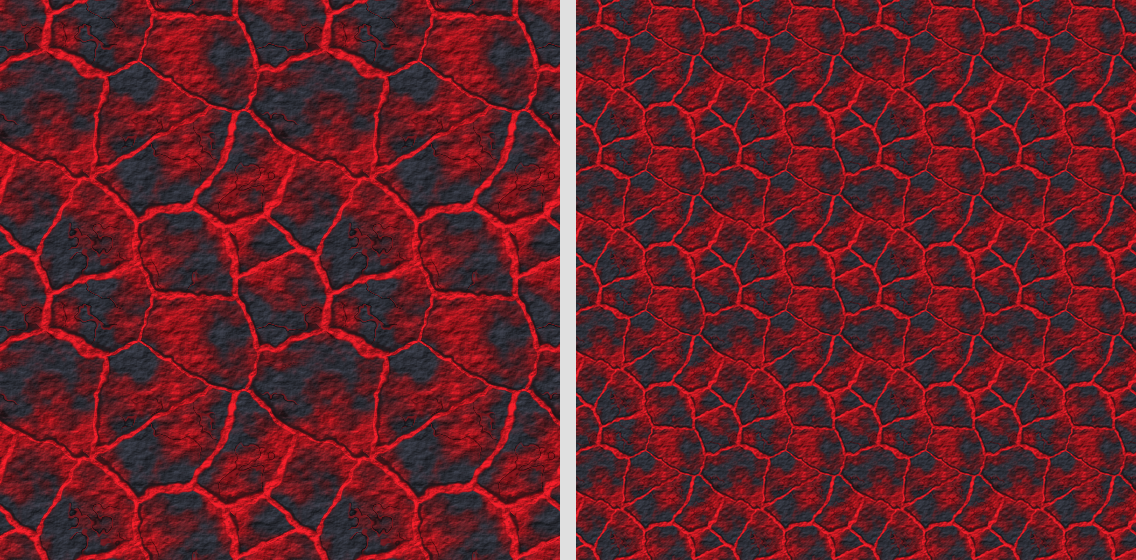
Left: one tile. Right: repeated 2 by 2.
Give the GLSL for this texture, as a WebGL 2 fragment shader.

```glsl
#version 300 es
precision highp float;
// Seamless cracked volcanic rock: slate slabs with ember stains and glowing red fissures.

uniform vec2 u_resolution;
out vec4 outColor;

const float CELLS = 4.0; // slab grid per tile

// Integer hash giving two values from 0 to 1
vec2 hash2(vec2 cell, float seed) {
    uvec2 v = uvec2(ivec2(cell) + ivec2(int(seed) * 131, int(seed) * 57));
    v = v * 1664525u + 1013904223u;
    v.x += v.y * 1664525u;
    v.y += v.x * 1664525u;
    v ^= v >> 16u;
    v.x += v.y * 1664525u;
    v.y += v.x * 1664525u;
    v ^= v >> 16u;
    return vec2(v & 65535u) / 65535.0;
}

// Value noise that wraps once per tile
float noise(vec2 p, vec2 period, float seed) {
    vec2 q = p * period, i = floor(q), f = q - i;
    f = f * f * f * (f * (f * 6.0 - 15.0) + 10.0);
    vec2 lo = mod(i, period), hi = mod(i + 1.0, period);
    return mix(mix(hash2(lo, seed).x, hash2(vec2(hi.x, lo.y), seed).x, f.x),
               mix(hash2(vec2(lo.x, hi.y), seed).x, hash2(hi, seed).x, f.x), f.y);
}

float fbm(vec2 p, vec2 period, float seed) {
    float sum = 0.0, amp = 0.533;
    for (int k = 0; k < 4; k++) {
        sum += amp * noise(p, period, seed + float(k));
        period *= 2.0;
        amp *= 0.5;
    }
    return sum;
}

// Site of a slab; some are pushed far away so their neighbours grow larger
vec2 site(vec2 cell) {
    vec2 id = mod(cell, CELLS);
    float removed = step(hash2(id, 23.0).x, 0.26);
    return cell + 0.02 + 0.96 * hash2(id, 7.0) + removed * 50.0;
}

// x: distance to the rim of the closest fissure, negative inside; yz: direction to it; w: half width
vec4 fissure(vec2 q) {
    vec2 home = floor(q), toNearest = vec2(0.0), nearest = home;
    float best = 1e5;
    for (int j = -2; j <= 2; j++)
    for (int i = -2; i <= 2; i++) {
        vec2 cell = home + vec2(i, j), r = site(cell) - q;
        if (dot(r, r) < best) {
            best = dot(r, r);
            toNearest = r;
            nearest = cell;
        }
    }
    vec4 rim = vec4(1e5, 0.0, 0.0, 0.0);
    for (int j = -3; j <= 3; j++)
    for (int i = -3; i <= 3; i++) {
        if (i == 0 && j == 0) continue;
        vec2 cell = nearest + vec2(i, j), r = site(cell) - q;
        vec2 dir = normalize(r - toNearest);
        float pick = hash2(mod(nearest, CELLS) + mod(cell, CELLS), 41.0).x;
        float halfWidth = 0.024 + 0.045 * pick * pick;
        float d = dot(0.5 * (toNearest + r), dir) - halfWidth;
        if (d < rim.x) rim = vec4(d, dir, halfWidth);
    }
    return rim;
}

void main() {
    vec2 p = gl_FragCoord.xy / u_resolution * 2.0; // two tiles each way
    float soft = 8.0 / u_resolution.y;

    // Surface grain, lit from the upper left
    vec2 grainPeriod = vec2(30.0, 42.0);
    float grain = fbm(p, grainPeriod, 60.0);
    float relief = grain - fbm(p + vec2(-0.003, 0.004), grainPeriod, 60.0);

    // Slab outlines, bent and frayed
    vec2 bend = vec2(fbm(p, vec2(7.0), 80.0), fbm(p, vec2(7.0), 90.0)) - 0.5;
    vec2 fray = vec2(noise(p, vec2(44.0), 100.0), noise(p, vec2(44.0), 101.0)) - 0.5;
    vec4 rim = fissure(p * CELLS + 0.26 * bend + 0.035 * fray);
    float d = rim.x + 0.03 * (grain - 0.5);

    // Stained rock
    float heat = fbm(p + 0.05 * bend, vec2(6.0, 7.0), 110.0);
    heat = smoothstep(0.30, 0.86, heat + 0.14 * (grain - 0.5));
    float flare = smoothstep(0.6, 0.85, noise(p, vec2(5.0), 120.0));
    heat = min(heat + 0.5 * flare * exp(-8.0 * max(d, 0.0)), 1.1);
    vec3 rock = mix(vec3(0.175, 0.185, 0.22), vec3(0.30, 0.115, 0.135), smoothstep(0.06, 0.42, heat));
    rock = mix(rock, vec3(0.64, 0.08, 0.11), smoothstep(0.26, 1.08, heat));
    rock *= clamp(1.0 + 2.0 * relief + 0.4 * (grain - 0.5), 0.5, 1.5);

    // Hairline veins with a dark lip, only in patches
    float vein = fbm(p + 0.05 * bend, vec2(8.0), 130.0) - 0.5;
    float patchy = smoothstep(0.5, 0.62, noise(p, vec2(6.0), 140.0));
    rock *= 1.0 - 0.45 * patchy * (1.0 - smoothstep(0.004, 0.022, abs(vein - 0.018)));
    rock = mix(rock, vec3(0.52, 0.08, 0.11), 0.75 * patchy * (1.0 - smoothstep(0.004, 0.018, abs(vein))));

    // Broken shadow along the upper right side of each fissure
    float side = smoothstep(-0.1, 0.7, dot(rim.yz, vec2(-0.6, -0.8)));
    float reach = 0.01 + 0.1 * noise(p, vec2(13.0), 150.0);
    float shade = side * (1.0 - smoothstep(0.4 * reach, reach, d));
    rock = mix(rock, vec3(0.11, 0.07, 0.08), 0.72 * shade);

    // Molten fill: darker ragged rims, bright core
    float core = clamp(-d / rim.w, 0.0, 1.0);
    vec3 molten = mix(vec3(0.58, 0.08, 0.11), vec3(0.86, 0.11, 0.15), smoothstep(0.0, 0.5, core));
    molten *= clamp(1.0 + 1.8 * relief + 0.5 * (grain - 0.5) - 0.12 * side, 0.6, 1.12);

    outColor = vec4(mix(rock, molten, 1.0 - smoothstep(-soft, soft, d)), 1.0);
}
```
